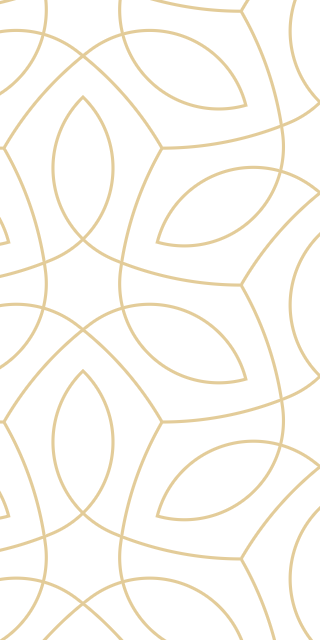
A WebGL 1 fragment shader for this pattern:

```glsl
precision highp float;
// Thin gold lattice of interlaced leaves on white. Every centre of a triangular
// lattice carries six copies (three turns, each mirrored) of one stem: a leaf arc
// that flows tangentially into a wide arc ending at a three-way joint.

uniform vec2 u_resolution;

const float REPEATS_DOWN = 2.337;              // lattice periods per canvas height
const vec2  LATTICE_ORIGIN = vec2(0.303, 1.296); // one centre, in periods
const float LINE_WIDTH = 0.0114;
const vec3  PAPER = vec3(1.0);
const vec3  GOLD = vec3(0.89, 0.80, 0.60);

const float SQRT3 = 1.7320508;
const vec2  JOINT = vec2(-1.0 / SQRT3, 0.0);   // where three stems meet
const vec2  LEAF_CENTRE = vec2(-0.2525, 0.427);
const float LEAF_RADIUS = 0.3621;
const float FAR = 10.0;

float cross2(vec2 a, vec2 b) { return a.x * b.y - a.y * b.x; }

// Distance to one stem around the origin, leaf tip pointing up
float stemDistance(vec2 p) {
    // Wide arc: level at the joint, internally tangent to the leaf circle
    float dx = LEAF_CENTRE.x - JOINT.x;
    float wideRadius = (dx * dx + LEAF_CENTRE.y * LEAF_CENTRE.y - LEAF_RADIUS * LEAF_RADIUS)
                     / (2.0 * (LEAF_CENTRE.y - LEAF_RADIUS));
    vec2 wideCentre = JOINT + vec2(0.0, wideRadius);
    vec2 tangentRay = LEAF_CENTRE - wideCentre;

    vec2 toLeaf = p - LEAF_CENTRE;
    vec2 toWide = p - wideCentre;
    float d = FAR;

    // The leaf arc is cut on the mirror axis, giving a mitred tip
    if (cross2(tangentRay, toLeaf) >= 0.0 && (p.x >= 0.0 || toLeaf.y < 0.0))
        d = abs(length(toLeaf) - LEAF_RADIUS);

    if (cross2(tangentRay, toWide) <= 0.0 && p.x >= JOINT.x && toWide.y < 0.0)
        d = min(d, abs(length(toWide) - wideRadius));
    return d;
}

// Three turns of a mirrored stem
float rosetteDistance(vec2 p) {
    const mat2 THIRD_TURN = mat2(-0.5, 0.5 * SQRT3, -0.5 * SQRT3, -0.5);
    float d = FAR;
    for (int turn = 0; turn < 3; turn++) {
        d = min(d, min(stemDistance(p), stemDistance(vec2(-p.x, p.y))));
        p = THIRD_TURN * p;
    }
    return d;
}

vec2 latticePoint(vec2 cell) {
    return vec2(0.5 * SQRT3 * cell.x, cell.y + 0.5 * cell.x);
}

// Nearest line among the rosettes of neighbouring lattice points
float patternDistance(vec2 p) {
    float column = p.x * 2.0 / SQRT3;
    vec2 nearest = floor(vec2(column, p.y - 0.5 * column) + 0.5);
    float d = FAR;
    for (int i = -1; i <= 1; i++) {
        for (int j = -1; j <= 1; j++) {
            vec2 cell = nearest + vec2(float(i), float(j));
            d = min(d, rosetteDistance(p - latticePoint(cell)));
        }
    }
    return d;
}

void main() {
    float pixel = REPEATS_DOWN / u_resolution.y;
    vec2 p = gl_FragCoord.xy * pixel - LATTICE_ORIGIN;
    float d = patternDistance(p);
    float ink = clamp(0.5 + (0.5 * LINE_WIDTH - d) / pixel, 0.0, 1.0);
    gl_FragColor = vec4(mix(PAPER, GOLD, ink), 1.0);
}
```
